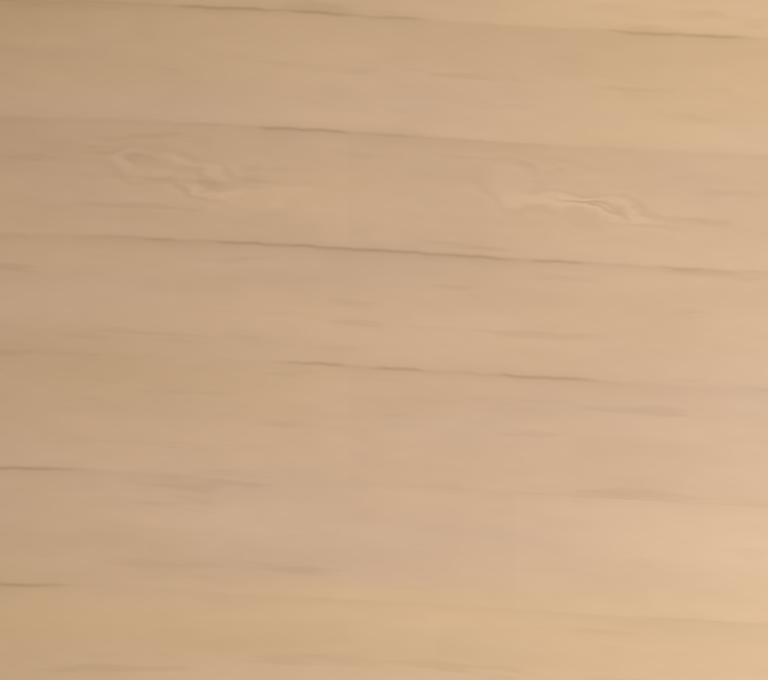
Reproduce this texture procedurally as a Shadertoy shader.

```glsl
// Pale wooden floor: wide, softly lit planks with faint grain, seams and figure.

const vec3 SHADED_OAK = vec3(0.688, 0.570, 0.452);
const vec3 LIT_OAK = vec3(0.862, 0.732, 0.600);
const vec3 HONEY_TINT = vec3(0.006, 0.002, -0.044);
const float PLANK_HEIGHT = 0.172;
const float FIRST_SEAM = 0.143;
const float FLOOR_SLOPE = 0.052;

float hash(vec2 p) {
    vec3 q = fract(p.xyx * 0.1031);
    q += dot(q, q.yzx + 33.33);
    return fract((q.x + q.y) * q.z);
}

float noise(vec2 p) {
    vec2 cell = floor(p);
    vec2 f = fract(p);
    f = f * f * (3.0 - 2.0 * f);
    float low = mix(hash(cell), hash(cell + vec2(1, 0)), f.x);
    float high = mix(hash(cell + vec2(0, 1)), hash(cell + vec2(1, 1)), f.x);
    return mix(low, high, f.y);
}

float fbm(vec2 p) {
    float sum = 0.0;
    float weight = 0.5;
    for (int i = 0; i < 4; i++) {
        sum += weight * noise(p);
        p = p * 2.03 + 17.7;
        weight *= 0.5;
    }
    return sum / 0.9375;
}

// Soft streaks along the plank plus a blurred mottle, shifted per plank.
float grain(vec2 p, float plank) {
    vec2 q = p + vec2(plank * 5.3, plank * 2.7);
    q.y += 0.015 * noise(q * vec2(4.0, 9.0));
    float broad = fbm(q * vec2(2.4, 17.0) + 40.0) - 0.5;
    float fine = fbm(q * vec2(14.0, 60.0) + 90.0) - 0.5;
    float mottle = fbm(q * vec2(32.0, 55.0) + 12.0) - 0.5;
    float streak = smoothstep(0.64, 0.85, fbm(q * vec2(6.0, 48.0) + 7.0));
    return 0.24 * broad + 0.08 * fine + 0.06 * mottle - 0.13 * streak;
}

// Broken dark joint with a rough line, a lit edge above and shade below.
float seam(float x, float offset, float id) {
    float stretch = smoothstep(0.40, 0.75, noise(vec2(x * 4.0 + 3.0, id * 7.0 + 2.0)));
    float gaps = smoothstep(0.25, 0.65, noise(vec2(x * 17.0, id * 3.0 + 9.0)));
    float rough = offset + 0.022 * (fbm(vec2(x * 38.0, id * 13.0)) - 0.5);
    float thin = exp(-rough * rough / 0.00026);
    float soft = exp(-rough * rough / 0.004);
    float side = mix(-0.11, 0.07, smoothstep(-0.03, 0.03, rough));
    float falloff = exp(-abs(offset) * 6.0) * (0.3 + 0.8 * hash(vec2(id, 5.0)));
    float line = 0.02 + 0.34 * stretch * (0.3 + 0.7 * gaps);
    return side * falloff - line * thin - 0.05 * (0.4 + stretch) * soft;
}

// Faint change of tone where two boards meet end to end.
float buttJoint(float x, float plank) {
    float place = 0.25 + 0.7 * hash(vec2(plank, 11.0));
    float change = hash(vec2(plank, 23.0)) - 0.5;
    return 0.12 * change * smoothstep(-0.004, 0.004, x - place);
}

// Flat, broken lens-shaped rings where the grain bends.
float figure(vec2 p, vec2 centre) {
    vec2 d = (p - centre) * vec2(9.0, 40.0);
    d.y += 0.7 * d.x + 2.2 * (fbm(p * vec2(16.0, 34.0)) - 0.5);
    float r = length(d * vec2(0.7, 1.0));
    float broken = noise(p * vec2(22.0, 60.0) + 5.0);
    return broken * sin(r * 7.0 + 5.0 * noise(p * 20.0)) * exp(-0.6 * dot(d, d));
}

void mainImage(out vec4 fragColor, in vec2 fragCoord) {
    vec2 uv = fragCoord / iResolution.xy;
    vec2 p = fragCoord / iResolution.y;

    // Floor coordinates follow the gently falling planks.
    p.y += FLOOR_SLOPE * p.x + 0.008 * (noise(vec2(p.x * 5.0, 3.0)) - 0.5);
    float row = (p.y - FIRST_SEAM) / PLANK_HEIGHT;
    float plank = floor(row) + 3.0;
    float seamId = floor(row + 0.5);

    // Light grows to the right and towards the bottom.
    float tone = 0.405 + 0.69 * uv.x - 0.29 * uv.y;
    tone += 0.13 * (fbm(p * vec2(2.5, 5.0) + 60.0) - 0.5);
    tone += grain(p, plank);
    tone += buttJoint(p.x, plank);
    tone += seam(p.x, row - seamId, seamId + 2.0);

    for (int i = 0; i < 2; i++) {
        tone += 0.24 * figure(p, vec2(0.28 + 0.58 * float(i), 0.75));
    }

    // Honey patches, stronger near the top and bottom edges.
    float honey = fbm(p * vec2(2.0, 9.0) + 25.0) - 0.5;
    honey += 0.35 * smoothstep(0.25, 0.5, abs(uv.y - 0.5));

    vec3 color = mix(SHADED_OAK, LIT_OAK, tone) + HONEY_TINT * honey;
    fragColor = vec4(clamp(color, 0.0, 1.0), 1.0);
}
```
